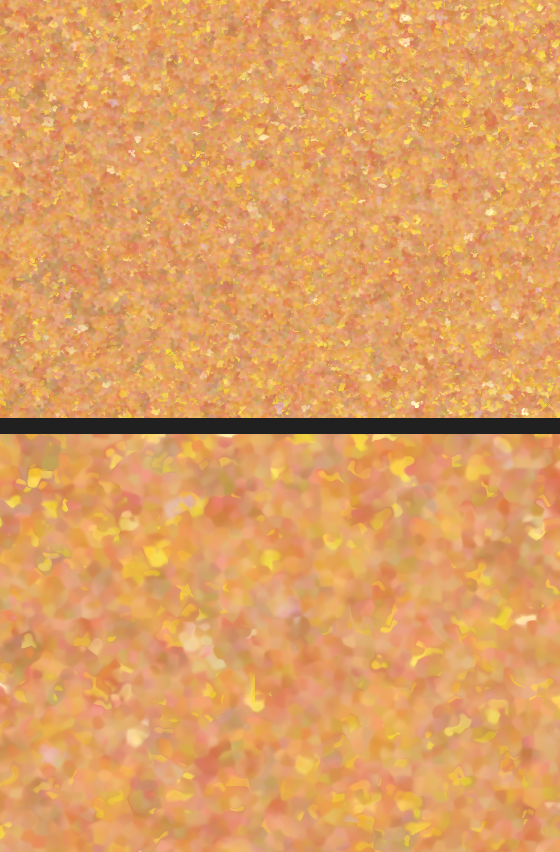
Top: the whole. Bottom: its middle third, enlarged.
A WebGL 1 fragment shader for this texture:

```glsl
precision highp float;
uniform vec2 u_resolution;

// Palette
const vec3 BASE = vec3(0.885, 0.615, 0.385);
const vec3 RUST = vec3(0.850, 0.490, 0.330);
const vec3 OLIVE = vec3(0.690, 0.560, 0.380);
const vec3 HAZE = vec3(0.900, 0.680, 0.480);
const vec3 AMBER = vec3(0.950, 0.710, 0.300);
const vec3 YELLOW = vec3(0.985, 0.850, 0.260);
const vec3 CREAM = vec3(0.990, 0.900, 0.680);
const vec3 LILAC = vec3(0.900, 0.710, 0.720);

// Cells per canvas height
const float CLUSTER_SCALE = 9.0;
const float MOTTLE_SCALE = 50.0;
const float GRIT_SCALE = 125.0;
const float LARGE_FLECK_SCALE = 46.0;
const float SMALL_FLECK_SCALE = 78.0;
const float GLINT_SCALE = 36.0;

// Strengths
const float RAGGEDNESS = 0.014;
const vec3 GRIT_CONTRAST = vec3(0.07, 0.13, 0.14);
const float STREAK_STRENGTH = 0.4;

vec3 hash3(vec2 cell) {
  vec3 q = fract(cell.xyx * vec3(0.1031, 0.1030, 0.0973));
  q += dot(q, q.yxz + 33.33);
  return fract((q.xxy + q.yzz) * q.zyx);
}

// Smooth cellular noise: three independent channels blended between cells
vec3 cellBlend(vec2 p, float sharpness) {
  vec2 home = floor(p);
  vec3 total = vec3(0.0);
  float weights = 0.0001;
  for (int j = -1; j <= 1; j++) {
    for (int i = -1; i <= 1; i++) {
      vec2 cell = home + vec2(float(i), float(j));
      vec2 d = cell + hash3(cell + 100.0).xy - p;
      float w = exp(-sharpness * dot(d, d));
      total += w * hash3(cell + 171.0);
      weights += w;
    }
  }
  return total / weights;
}

// Scattered soft flecks: x is coverage, y is a random tint
vec2 flecks(vec2 p, float density, float seed) {
  vec2 home = floor(p);
  vec2 result = vec2(0.0);
  for (int j = -1; j <= 1; j++) {
    for (int i = -1; i <= 1; i++) {
      vec2 cell = home + vec2(float(i), float(j));
      vec3 place = hash3(cell + seed);
      vec3 kind = hash3(cell + seed + 57.0);
      vec2 d = cell + place.xy - p;
      d.y *= mix(1.0, 1.5, kind.z);
      float radius = mix(0.28, 0.62, place.z);
      float mask = 1.0 - smoothstep(0.45, 1.0, length(d) / radius);
      mask *= step(kind.x, density) * mix(0.45, 1.0, kind.y);
      if (mask > result.x) result = vec2(mask, kind.z);
    }
  }
  return result;
}

float band(float y, float centre, float width) {
  float d = (y - centre) / width;
  return exp(-d * d);
}

void main() {
  vec2 uv = gl_FragCoord.xy / u_resolution;
  vec2 p = gl_FragCoord.xy / u_resolution.y;

  vec3 cluster = cellBlend(p * CLUSTER_SCALE, 3.0);
  vec3 grit = cellBlend(p * GRIT_SCALE, 5.0);
  vec2 ragged = p + (grit.xy - 0.5) * RAGGEDNESS;
  vec3 mottle = cellBlend(ragged * MOTTLE_SCALE, 5.0);

  // Mottled ground
  vec3 color = mix(BASE, RUST, 0.75 * smoothstep(0.42, 0.90, mottle.x));
  color = mix(color, HAZE, 0.65 * smoothstep(0.40, 0.80, mottle.z));
  float shade = mix(0.55, 0.25, uv.x);
  color = mix(color, OLIVE, shade * smoothstep(0.58, 0.95, mottle.y));
  color = mix(color, AMBER, 0.5 * smoothstep(0.50, 0.90, 1.0 - mottle.y));

  // Pale horizontal streaks fading in towards the right
  float streak = band(uv.y, 0.505, 0.018) + 0.7 * band(uv.y, 0.572, 0.015);
  streak *= smoothstep(0.35, 0.75, uv.x) * (0.8 + 0.2 * sin(uv.x * 19.0));
  color = mix(color, HAZE + 0.02, STREAK_STRENGTH * streak);

  // Yellow flecks, denser at the top and the bottom
  float edges = smoothstep(0.50, 0.90, uv.y) + 0.7 * (1.0 - smoothstep(0.05, 0.40, uv.y));
  float density = 0.10 + 0.15 * edges + 0.08 * uv.x + 0.35 * (cluster.x - 0.5);
  vec2 large = flecks(ragged * LARGE_FLECK_SCALE, density, 211.0);
  vec2 small = flecks(ragged * SMALL_FLECK_SCALE, density, 383.0);
  color = mix(color, mix(YELLOW, CREAM, 0.6 * large.y * large.y), 0.88 * large.x);
  color = mix(color, mix(AMBER, YELLOW, small.y), 0.80 * small.x);

  // Cream and lilac glints, mostly on the right
  float glintDensity = 0.02 + 0.09 * uv.x + 0.15 * (cluster.y - 0.5);
  vec2 glint = flecks(ragged * GLINT_SCALE, glintDensity, 547.0);
  vec3 glintColor = mix(LILAC, CREAM, smoothstep(0.15, 0.45, glint.y));
  glintColor += 0.22 * smoothstep(0.75, 1.0, glint.y) * smoothstep(0.4, 0.9, glint.x);
  color = mix(color, glintColor, 0.85 * glint.x);

  // Fine coloured grit
  color += (grit - 0.5) * GRIT_CONTRAST + (grit.z - 0.5) * 0.05;
  gl_FragColor = vec4(clamp(color, 0.0, 1.0), 1.0);
}
```
